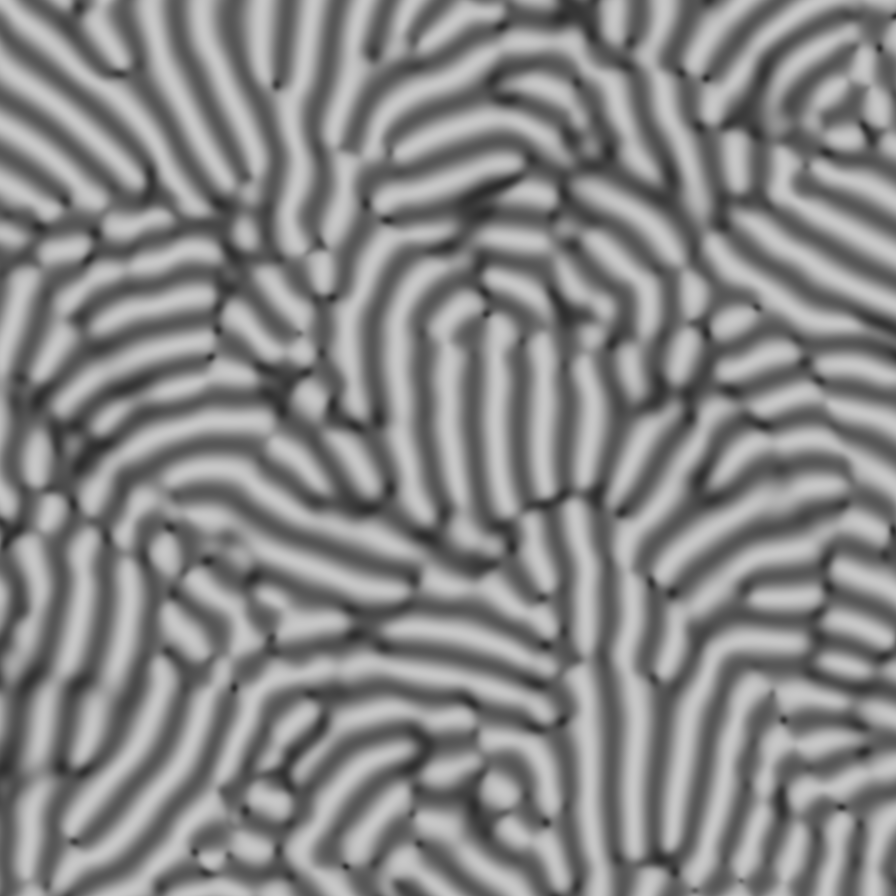
Reproduce this pattern procedurally as a WebGL 2 fragment shader.

```glsl
#version 300 es
precision highp float;
// Soft grey labyrinth of evenly spaced, winding light stripes on dark ground.
// Cellular noise scatters small wave packets whose directions drift smoothly;
// their sum is divided by its local strength, so all stripes share one contrast.

uniform vec2 u_resolution;
out vec4 outColor;

const float TAU = 6.2831853;
const float CELLS = 16.4;           // wave packets across the canvas
const float WAVES_PER_CELL = 1.2;   // stripe periods per cell
const float PACKET_RADIUS = 2.0;    // in cells
const float DRIFT = 0.85;           // how fast stripe directions turn
const float MID_GREY = 0.56;
const float SWING = 0.22;
const float GAP_SHADE = 0.08;       // extra darkness where stripes break off

// Three random values per cell
vec3 hash3(vec2 cell) {
    vec3 h = fract(cell.xyx * vec3(0.1031, 0.1030, 0.0973));
    h += dot(h, h.yxz + 33.33);
    return fract((h.xxy + h.yzz) * h.zyx);
}

// Smooth field of undirected stripe normals, from layered sines
vec2 stripeNormal(vec2 p, float frequency) {
    vec2 field = vec2(0.0);
    for (int i = 0; i < 6; i++) {
        float n = float(i);
        float turn = n * 2.4 + 0.5;
        vec2 wave = frequency * (0.75 + 0.1 * n) * vec2(cos(turn), sin(turn));
        float phase = dot(wave, p);
        field += vec2(sin(phase + n * 1.7), sin(phase + n * 4.1 + 2.0));
    }
    float angle = 0.5 * atan(field.y, field.x);
    return vec2(cos(angle), sin(angle));
}

// Sum of wave packets: x is the even part, yz the odd part along the normals
vec3 packetSum(vec2 p, float waves, float radius) {
    vec2 home = floor(p);
    vec3 total = vec3(0.0);
    float power = 0.0;
    for (int y = -2; y <= 2; y++) {
        for (int x = -2; x <= 2; x++) {
            vec2 cell = home + vec2(x, y);
            vec3 random = hash3(cell + 37.0);
            vec2 center = cell + random.xy;
            vec2 offset = p - center;
            float weight = max(0.0, 1.0 - dot(offset, offset) / (radius * radius));
            weight *= weight;
            vec2 normal = stripeNormal(center, DRIFT);
            float phase = TAU * (waves * dot(normal, offset) + random.z);
            total += weight * vec3(cos(phase), sin(phase) * normal);
            power += weight * weight;
        }
    }
    return total * inversesqrt(power + 1e-4);
}

// Even contrast along the stripes, with dark gaps where the packets cancel
float labyrinth(vec3 waves) {
    float strength = dot(waves, waves);
    float gap = exp(-4.0 * strength);
    float bias = 0.35 * gap;
    float stripe = (waves.x - bias) * inversesqrt(strength + bias * bias + 1e-4);
    return MID_GREY + SWING * stripe - GAP_SHADE * gap * (0.5 - 0.5 * stripe);
}

void main() {
    vec2 p = CELLS * gl_FragCoord.xy / min(u_resolution.x, u_resolution.y);
    float grey = labyrinth(packetSum(p, WAVES_PER_CELL, PACKET_RADIUS));
    outColor = vec4(vec3(grey), 1.0);
}
```
